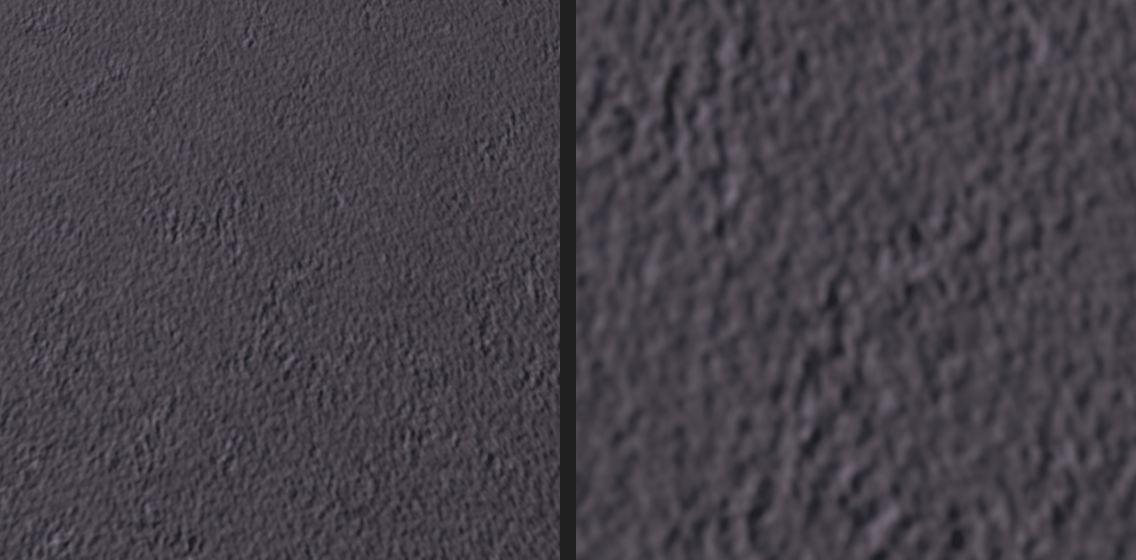
Left, the full canvas; right, a detail of the centre.
Give the GLSL for this texture, as a three.js fragment shader.

```glsl
// Dark grey rough asphalt, receding gently, with fine raking-light relief.
varying vec2 vUv;

#define BASE_COLOR vec3(0.278, 0.260, 0.287)
#define SHADOW_TINT vec3(0.97, 1.0, 1.04)
#define GRAIN_DENSITY vec2(88.0, 64.0)
#define PATCH_DENSITY vec2(11.0, 8.0)
#define LIGHT_DIR vec2(-0.96, 0.28)
#define LIGHT_STEP 0.28
#define RELIEF 0.36
#define FINE_WEIGHT 0.56
#define PIT_DEPTH 0.9
#define SPECKLE 0.20
#define LEAN 0.08
#define RECESSION 0.45

vec2 hash2(vec2 p) {
  vec3 q = fract(vec3(p.xyx) * vec3(0.1031, 0.1030, 0.0973));
  q += dot(q, q.yzx + 33.33);
  return fract((q.xx + q.yz) * q.zy);
}

// Slope at a lattice corner times the offset from it
float corner(vec2 cell, vec2 offset) {
  float angle = 6.2832 * hash2(cell).x;
  return dot(vec2(cos(angle), sin(angle)), offset);
}

// Gradient noise, about -0.7 to 0.7
float noise(vec2 p) {
  vec2 cell = floor(p);
  vec2 f = fract(p);
  vec2 ease = f * f * f * (f * (f * 6.0 - 15.0) + 10.0);
  vec2 right = vec2(1.0, 0.0);
  vec2 up = vec2(0.0, 1.0);
  float low = mix(corner(cell, f), corner(cell + right, f - right), ease.x);
  float high = mix(corner(cell + up, f - up), corner(cell + 1.0, f - 1.0), ease.x);
  return mix(low, high, ease.y);
}

// Height of grains in two sizes, plus coarser pits where the surface is worn
float height(vec2 p, float wear) {
  vec2 turned = vec2(0.96 * p.x - 0.28 * p.y, 0.28 * p.x + 0.96 * p.y);
  float grains = noise(p) + FINE_WEIGHT * noise(turned * 1.8 + 29.0);
  return grains + PIT_DEPTH * wear * noise(turned * 0.6 + 83.0);
}

// Ground coordinates: grains shrink towards the top and lean right
vec2 groundPoint(vec2 uv) {
  float scale = 1.0 + RECESSION * (uv.y - 0.5);
  vec2 ground = vec2((uv.x - 0.5) * scale,
                     uv.y * (1.0 + 0.5 * RECESSION * (uv.y - 1.0)));
  ground.x -= LEAN * ground.y;
  return ground + 2.0;
}

void main() {
  vec2 ground = groundPoint(vUv);

  // Small worn patches, commoner near the bottom
  vec2 patchPoint = ground * PATCH_DENSITY;
  float patchiness = noise(patchPoint) + 0.5 * noise(patchPoint * 2.3 + 11.0);
  float wear = smoothstep(0.03, 0.46, patchiness + 0.18 * (0.5 - vUv.y));

  // Raking light from the slope of the surface
  vec2 grainPoint = ground * GRAIN_DENSITY;
  vec2 lightStep = LIGHT_DIR * LIGHT_STEP;
  float slope = height(grainPoint - lightStep, wear) - height(grainPoint + lightStep, wear);
  float nearness = mix(1.15, 0.85, vUv.y);
  float shade = slope * RELIEF;

  // Uneven stone colour, from single grains to small clusters
  shade += SPECKLE * (noise(grainPoint * 1.1 + 47.0) + 0.5 * noise(grainPoint * 0.45 + 7.0));
  shade *= nearness * (0.9 + 0.45 * wear);
  shade *= shade < 0.0 ? 1.12 : 0.95;

  // Broad falloff from upper left to lower right, and soft mottling
  float falloff = 0.07 * (vUv.y - 0.5) - 0.09 * (vUv.x - 0.5);
  float mottle = 0.07 * noise(ground * 20.0 + 5.0) + 0.05 * noise(ground * 6.0 + 3.0);
  float brightness = max(1.0 + shade + falloff + mottle, 0.45);

  vec3 tint = mix(vec3(1.0), SHADOW_TINT, smoothstep(0.0, 0.3, -shade));
  gl_FragColor = vec4(BASE_COLOR * tint * brightness, 1.0);
}
```
